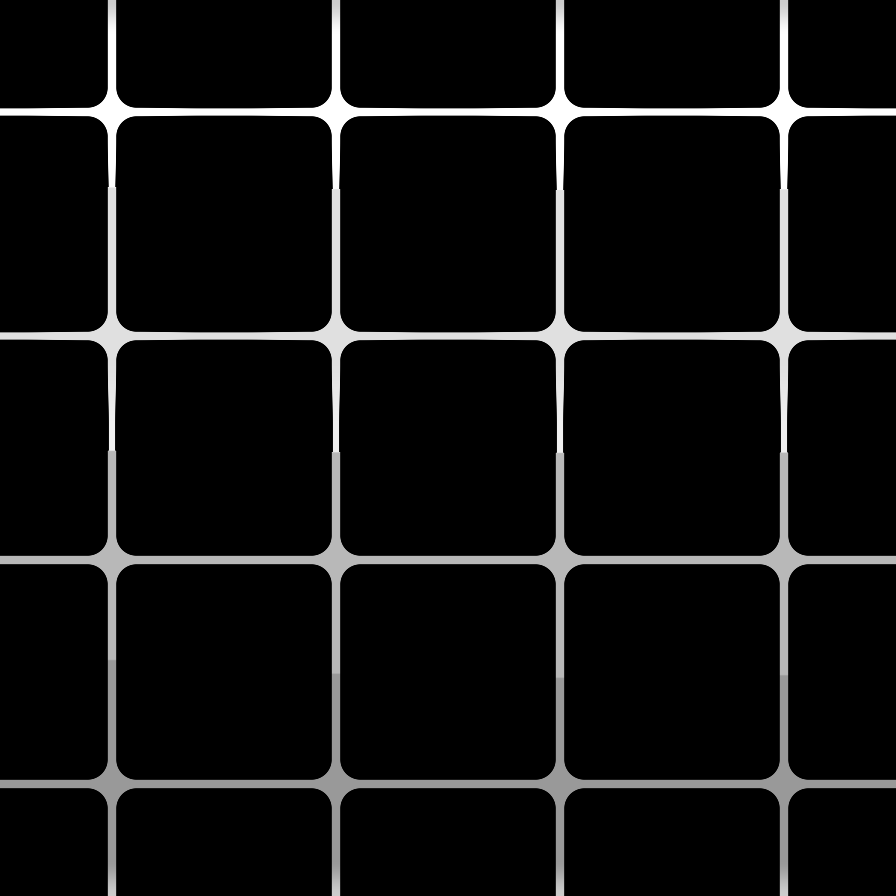
Reproduce this pattern procedurally as a Shadertoy shader.

```glsl
// Black rounded tiles in a 4 x 4 grid, with thin grout stepping from white down to grey.

float hash(float n) {
    n = fract(n * 0.1031 + 0.37);
    n *= n + 33.33;
    return fract(n * (n + n));
}

float roundedBox(vec2 p, vec2 halfSize, float radius) {
    vec2 e = abs(p) - halfSize + radius;
    return length(max(e, 0.0)) + min(max(e.x, e.y), 0.0) - radius;
}

void mainImage(out vec4 fragColor, in vec2 fragCoord) {
    vec2 uv = fragCoord / iResolution.xy;
    float pixel = 1.0 / iResolution.y;

    // Offset from the nearest grout crossing, in cells
    vec2 toLine = abs(fract(uv * 4.0) - 0.5);

    // Heights where the tone steps, shifted a little per column
    float shift = hash(floor(uv.x * 4.0)) - 0.5;
    vec3 breaks = vec3(0.248, 0.495, 0.789) + shift * vec3(0.034, 0.004, 0.004);
    vec3 above = smoothstep(-pixel, pixel, uv.y - breaks);
    float upper = above.y;

    // Upper grout narrows away from its crossings
    float crossingY = 0.125 + 0.25 * floor(dot(above, vec3(1.0)) + 0.5);
    float taper = upper * smoothstep(0.03, 0.1, crossingY - uv.y);
    vec2 halfWidth = vec2(0.019 - 0.005 * taper,
                          0.019 - 0.003 * upper * smoothstep(0.1, 0.4, toLine.x));

    // Grout is whatever lies outside the rounded tile
    float d = roundedBox(0.5 - toLine, 0.5 - halfWidth, 0.09);
    float grout = smoothstep(-0.5, 0.5, d / (4.0 * pixel));

    // Stepped tone, eased to a shared grey where top and bottom meet
    float tone = 0.6 + dot(above, vec3(0.12, 0.16, 0.12)) + 0.06 * taper;
    float edge = min(uv.y, 1.0 - uv.y);
    tone = mix(0.8, min(tone, 1.0), smoothstep(0.0, 0.04, edge));

    fragColor = vec4(vec3(tone * grout), 1.0);
}
```
